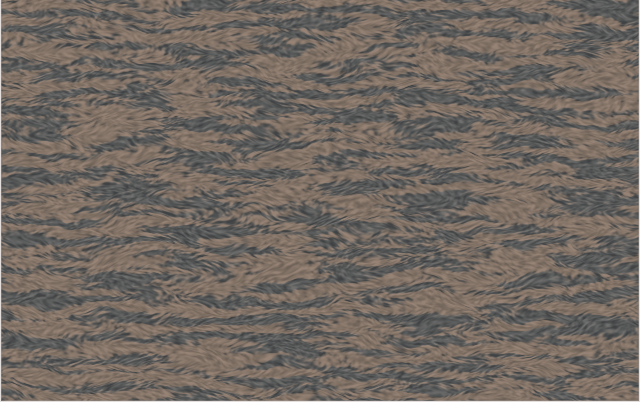
Give the GLSL for this texture, as a WebGL 1 fragment shader.

```glsl
precision highp float;
uniform vec2 u_resolution;

vec2 gradient(vec2 cell) {
  float h = fract(sin(dot(cell, vec2(127.1, 311.7))) * 43758.55);
  return vec2(cos(6.2832 * h), sin(6.2832 * h));
}

// Gradient noise, roughly -0.7 to 0.7
float noise(vec2 p) {
  vec2 i = floor(p), f = fract(p);
  vec2 u = f * f * f * (f * (f * 6.0 - 15.0) + 10.0);
  float a = dot(gradient(i), f);
  float b = dot(gradient(i + vec2(1.0, 0.0)), f - vec2(1.0, 0.0));
  float c = dot(gradient(i + vec2(0.0, 1.0)), f - vec2(0.0, 1.0));
  float d = dot(gradient(i + 1.0), f - 1.0);
  return mix(mix(a, b, u.x), mix(c, d, u.x), u.y);
}

// Short fibres leaning by the given slope
float fibres(vec2 p, float slope) {
  p.y += slope * p.x;
  return noise(p * vec2(44.0, 135.0)) + 0.45 * noise(p * vec2(90.0, 210.0) + 17.3);
}

void main() {
  vec2 p = gl_FragCoord.xy / u_resolution.y;
  float aspect = u_resolution.x / u_resolution.y;

  // Uneven rows, bent by broad waves and small kinks
  vec2 q = p;
  q.y += 0.022 * noise(p * vec2(4.5, 7.0) + 3.7);
  q.y += 0.011 * noise(p * vec2(15.0, 19.0) + 8.1);
  q.x += 0.03 * noise(p * vec2(8.0, 24.0) + 21.4);

  // Fibres lean one way or the other, like plied yarn
  float lean = smoothstep(-0.15, 0.15, noise(q * vec2(5.0, 30.0) + 41.2));
  float fibre = mix(fibres(q, 0.28), fibres(q + 5.3, -0.28), lean);

  // Streaks of tan and slate with frayed borders
  float streak = noise(q * vec2(5.0, 41.0))
               + 0.45 * noise(q * vec2(15.0, 72.0) + 12.6)
               + 0.25 * noise(p * vec2(3.0, 9.0) + 31.8)
               + 0.35 * fibre;
  float tanShare = smoothstep(-0.2, 0.16, streak + 0.02);

  float light = clamp(0.52 + 0.95 * fibre + 0.2 * noise(q * vec2(22.0, 60.0) + 6.4), 0.0, 1.0);
  vec3 slate = mix(vec3(0.25, 0.26, 0.265), vec3(0.435, 0.435, 0.43), light);
  vec3 tan_ = mix(vec3(0.43, 0.38, 0.34), vec3(0.59, 0.515, 0.46), light);
  vec3 color = mix(slate, tan_, tanShare);

  // Dark hem inside a thin pale margin at the sides and bottom
  float edge = min(min(p.x, aspect - p.x), p.y);
  color *= mix(0.82, 1.0, smoothstep(0.003, 0.007, edge));
  color = mix(vec3(0.89, 0.87, 0.86), color, smoothstep(0.002, 0.0046, edge));

  gl_FragColor = vec4(color, 1.0);
}
```
